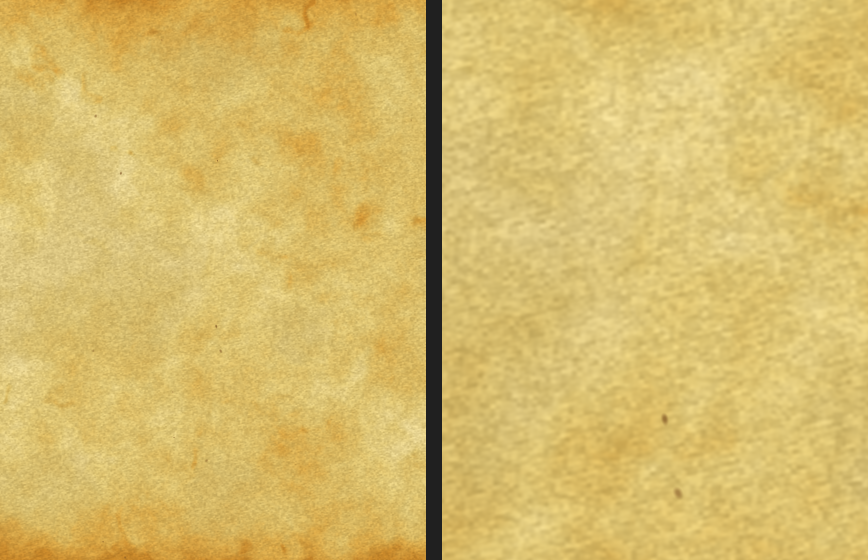
Left: the whole. Right: its middle third, enlarged.
Reproduce this texture procedurally as a Shadertoy shader.

```glsl
// Aged parchment: layered noise clouds pick a tone from a pale-to-amber ramp,
// darkened towards the top and bottom edges. Cellular noise scatters ragged
// stains and tiny specks; fine stretched noise gives the paper fibre.

#define CLOUD_SCALE 5.6
#define CLOUD_CONTRAST 3.5
#define MOTTLE_CONTRAST 2.1
#define BASE_AGE 0.92
#define EDGE_AGE 2.3
#define EDGE_WIDTH 0.075
#define STAIN_CELLS 15.0
#define STAIN_AGE 1.1
#define SPECK_CELLS 20.0
#define SPECK_RADIUS 0.085
#define FIBRE_SCALE vec2(190.0, 390.0)
#define FIBRE_DEPTH 0.115

const vec3 PALE  = vec3(0.90, 0.82, 0.545);
const vec3 STRAW = vec3(0.867, 0.77, 0.45);
const vec3 SAND  = vec3(0.845, 0.715, 0.37);
const vec3 HONEY = vec3(0.84, 0.65, 0.275);
const vec3 AMBER = vec3(0.785, 0.55, 0.185);
const vec3 OLIVE = vec3(0.78, 0.68, 0.39);
const vec3 BROWN = vec3(0.50, 0.33, 0.14);

float hash(vec2 p) {
    vec3 q = fract(p.xyx * 0.1031);
    q += dot(q, q.yzx + 33.33);
    return fract((q.x + q.y) * q.z);
}

float noise(vec2 p) {
    vec2 i = floor(p), f = fract(p);
    f = f * f * (3.0 - 2.0 * f);
    vec2 e = vec2(0.0, 1.0);
    return mix(mix(hash(i), hash(i + e.yx), f.x),
               mix(hash(i + e.xy), hash(i + e.yy), f.x), f.y);
}

// Rotated octaves, centred on zero
float clouds(vec2 p) {
    float sum = 0.0, amp = 0.5;
    for (int i = 0; i < 5; i++) {
        sum += amp * (noise(p) - 0.5);
        p = mat2(1.6, 1.2, -1.2, 1.6) * p + 17.3;
        amp *= 0.6;
    }
    return sum;
}

// Round spots in a share of the jittered cells, with random radius and strength
float spots(vec2 p, float share, float radius, float softness) {
    vec2 cell = floor(p);
    float cover = 0.0;
    for (int y = -1; y <= 1; y++)
    for (int x = -1; x <= 1; x++) {
        vec2 id = cell + vec2(x, y) + 40.0;
        vec2 centre = id - 40.0 + vec2(hash(id + 3.7), hash(id + 91.2));
        float size = radius * mix(0.4, 1.0, hash(id + 57.1));
        float spot = 1.0 - smoothstep(size * (1.0 - softness), size, length(p - centre));
        cover = max(cover, spot * step(hash(id), share) * mix(0.4, 1.0, hash(id + 23.9)));
    }
    return cover;
}

vec3 paperColour(float age) {
    vec3 c = mix(PALE, STRAW, clamp(age, -0.3, 1.0));
    c = mix(c, SAND, clamp(age - 1.0, 0.0, 1.0));
    c = mix(c, HONEY, clamp(age - 2.0, 0.0, 1.0));
    return mix(c, AMBER, clamp(age - 3.0, 0.0, 1.25));
}

void mainImage(out vec4 fragColor, in vec2 fragCoord) {
    vec2 p = fragCoord / iResolution.y;

    // Blotches, bent at two sizes so that their rims look soaked and ragged
    vec2 bend = vec2(noise(p * 13.0 + 5.0), noise(p * 13.0 + 71.0)) - 0.5;
    vec2 fray = vec2(noise(p * 45.0 + 15.0), noise(p * 45.0 + 97.0)) - 0.5;
    vec2 q = p + 0.05 * bend + 0.022 * fray;
    float cloud = clouds(q * CLOUD_SCALE + 8.0);
    float mottle = clouds((p + 0.008 * fray) * 23.0 + 51.0);
    float age = BASE_AGE + CLOUD_CONTRAST * cloud + MOTTLE_CONTRAST * mottle;

    // Browned ends and a warmer lower half
    float ends = exp(-p.y / EDGE_WIDTH) + exp((p.y - 1.0) / EDGE_WIDTH);
    age += EDGE_AGE * ends;
    age += 0.35 * (1.0 - smoothstep(0.2, 0.55, p.y));
    age += 0.3 * smoothstep(0.72, 0.95, p.y);

    // Ragged stains
    vec2 ragged = p * STAIN_CELLS + 1.3 * bend + 0.8 * fray;
    float stain = spots(ragged, 0.2, 0.6, 0.85);
    age += STAIN_AGE * stain * max(0.8 + 2.5 * mottle, 0.0);
    vec3 colour = paperColour(age);

    // Dull olive patches away from the browned ends
    float dull = smoothstep(0.58, 0.8, noise(q * 7.5 + 33.0)) * (1.0 - min(ends, 1.0));
    colour = mix(colour, OLIVE, 0.35 * dull);

    // Fibre grain: short, mostly level strands over a fine crossing layer
    vec2 slant = vec2(p.x + 0.3 * p.y, p.y - 0.25 * p.x);
    vec2 level = vec2(p.x - 0.1 * p.y, p.y + 0.12 * p.x);
    float fibre = noise(slant * FIBRE_SCALE) + noise(level * FIBRE_SCALE * vec2(1.7, 0.9) + 9.0) - 1.0;
    colour *= 1.0 + FIBRE_DEPTH * fibre * vec3(0.85, 0.95, 1.35);

    // Few dark specks with soft rims
    float speck = spots(p * SPECK_CELLS + 0.15 * fray, 0.05, SPECK_RADIUS, 0.9);
    colour = mix(colour, BROWN, 0.7 * speck);

    fragColor = vec4(clamp(colour, 0.0, 1.0), 1.0);
}
```
